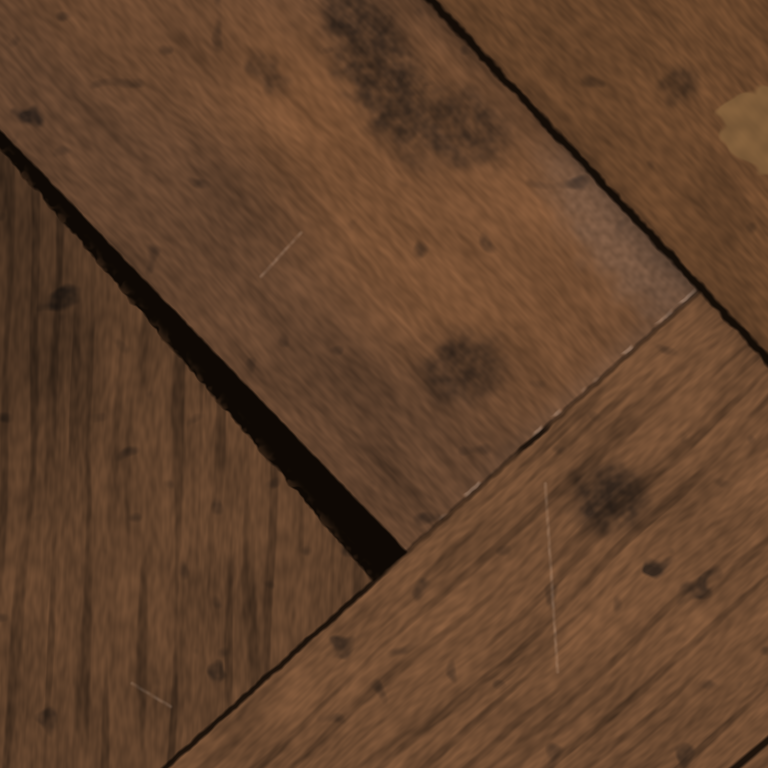
This texture is drawn by a three.js fragment shader. Its source:

```glsl
// Worn brown floor planks meeting at diagonal seams, with knots, stains and scratches.
varying vec2 vUv;

const vec3 MAIN_TINT = vec3(0.375, 0.260, 0.180);
const vec3 LEFT_TINT = vec3(0.365, 0.252, 0.168);
const vec3 LOWER_TINT = vec3(0.435, 0.300, 0.200);
const vec3 RIGHT_TINT = vec3(0.405, 0.272, 0.170);
const vec3 WARM_GLOW = vec3(0.085, 0.050, 0.020);
const vec3 DUST = vec3(0.490, 0.380, 0.310);
const vec3 GAP_COLOR = vec3(0.055, 0.032, 0.014);
const vec3 STAIN_FILTER = vec3(0.50, 0.53, 0.59);
const vec3 PATCH_COLOR = vec3(0.500, 0.370, 0.230);
const vec2 DOWN_GRAIN = vec2(0.686, -0.728);
const vec2 UP_GRAIN = vec2(0.746, 0.666);
const float SOFT = 0.0022;

vec2 hashGradient(vec2 cell) {
  vec3 h = fract(cell.xyx * vec3(0.1031, 0.1030, 0.0973));
  h += dot(h, h.yzx + 33.33);
  float angle = 6.2832 * fract((h.x + h.y) * h.z);
  return vec2(cos(angle), sin(angle));
}

float gradientNoise(vec2 p) {
  vec2 i = floor(p), f = fract(p);
  vec2 u = f * f * f * (f * (f * 6.0 - 15.0) + 10.0);
  vec2 e = vec2(1.0, 0.0);
  float low = mix(dot(hashGradient(i), f), dot(hashGradient(i + e), f - e), u.x);
  float high = mix(dot(hashGradient(i + e.yx), f - e.yx), dot(hashGradient(i + 1.0), f - 1.0), u.x);
  return 1.4 * mix(low, high, u.y);
}

float fbm(vec2 p) {
  float sum = 0.0, gain = 0.55;
  for (int i = 0; i < 4; i++) {
    sum += gain * gradientNoise(p);
    p = p * 2.03 + 17.3;
    gain *= 0.55;
  }
  return sum;
}

// Signed distance to a line, positive on the left of a to b.
float side(vec2 p, vec2 a, vec2 b) {
  vec2 d = normalize(b - a);
  return dot(p - a, vec2(-d.y, d.x));
}

float blot(vec2 p, vec2 center, vec2 radius, float angle) {
  vec2 d = p - center;
  float c = cos(angle), s = sin(angle);
  d = vec2(c * d.x + s * d.y, c * d.y - s * d.x) / radius;
  return 1.0 - smoothstep(0.45, 1.25, length(d));
}

float scratch(vec2 p, vec2 a, vec2 b, float width) {
  vec2 ab = b - a;
  float t = clamp(dot(p - a, ab) / dot(ab, ab), 0.0, 1.0);
  return 1.0 - smoothstep(0.0, width, length(p - a - ab * t));
}

vec3 plank(vec2 p, vec2 grain, vec3 tint, float lineDepth, float seed) {
  vec2 q = vec2(dot(p, grain), dot(p, vec2(-grain.y, grain.x))) + seed;
  q.y += 0.008 * gradientNoise(q * vec2(4.0, 7.0));
  float blotch = fbm(p * 7.0 + seed);
  float streak = fbm(q * vec2(7.0, 42.0));
  float pore = gradientNoise(q * vec2(50.0, 170.0));
  float lines = smoothstep(0.05, 0.5, gradientNoise(q * vec2(3.0, 62.0)));
  return tint * (1.0 + 0.16 * blotch + 0.20 * streak + 0.12 * pore - lineDepth * lines);
}

void main() {
  vec2 p = vUv;
  float rough = gradientNoise(p * 45.0), fine = gradientNoise(p * 110.0 + 5.0);
  vec2 w = p + 0.012 * vec2(rough, gradientNoise(p * 38.0 + 9.0));

  // Plank edges
  float edge = 0.0025 * rough + 0.0012 * fine;
  float gapTop = side(p, vec2(0.0, 0.831), vec2(0.527, 0.285)) + 0.5 * edge;
  float gapLow = side(p, vec2(0.0, 0.806), vec2(0.482, 0.248)) + 1.6 * edge;
  float rightEdge = side(p, vec2(0.560, 1.0), vec2(1.0, 0.532)) + edge;
  float seam = side(p, vec2(0.215, 0.0), vec2(0.905, 0.616)) + 0.6 * edge;

  // Main plank: warm centre, dusty edge by the right corner
  vec3 mainWood = plank(p, DOWN_GRAIN, MAIN_TINT, 0.07, 2.0);
  mainWood += WARM_GLOW * blot(w, vec2(0.58, 0.73), vec2(0.36, 0.20), -0.85);
  mainWood += 0.5 * WARM_GLOW * blot(w, vec2(0.20, 0.98), vec2(0.30, 0.13), -0.6);
  float dust = blot(w, vec2(0.82, 0.69), vec2(0.17, 0.065), -0.85);
  dust = max(dust, 0.5 * (1.0 - smoothstep(0.0, 0.035, seam)) * smoothstep(0.5, 0.8, p.x));
  mainWood = mix(mainWood, DUST * (1.0 + 0.2 * fine), 0.5 * dust);

  // Other planks
  vec3 leftWood = plank(p, vec2(0.03, 1.0), LEFT_TINT, 0.22, 5.0);
  leftWood *= 1.0 - 0.22 * blot(w, vec2(0.02, 0.63), vec2(0.13, 0.22), 0.0);
  vec3 lowerWood = plank(p, UP_GRAIN, LOWER_TINT, 0.20, 8.0);
  vec3 rightWood = plank(p, DOWN_GRAIN, RIGHT_TINT, 0.05, 11.0);
  float lowerMask = 1.0 - smoothstep(-SOFT, SOFT, seam);
  float rightMask = smoothstep(-SOFT, SOFT, rightEdge);
  vec3 color = mix(leftWood, mainWood, smoothstep(-SOFT, SOFT, gapTop));
  color = mix(mix(color, lowerWood, lowerMask), rightWood, rightMask);

  // Knots and stains
  float stain = 0.85 * blot(w, vec2(0.495, 0.91), vec2(0.15, 0.055), -1.1);
  stain = max(stain, 0.75 * blot(w, vec2(0.595, 0.835), vec2(0.085, 0.055), -0.3));
  stain = max(stain, 0.70 * blot(w, vec2(0.605, 0.520), vec2(0.062, 0.052), 0.2));
  stain = max(stain, 0.85 * blot(w, vec2(0.793, 0.350), vec2(0.055, 0.048), -0.3));
  stain = max(stain, 0.60 * blot(w, vec2(0.885, 0.890), vec2(0.032, 0.026), 0.7));
  stain = max(stain, 0.55 * blot(w, vec2(0.350, 0.905), vec2(0.036, 0.020), -0.8));
  stain = max(stain, blot(w, vec2(0.040, 0.845), vec2(0.019, 0.016), 0.0));
  stain = max(stain, blot(w, vec2(0.077, 0.610), vec2(0.027, 0.014), 0.3));
  stain = max(stain, blot(w, vec2(0.855, 0.263), vec2(0.017, 0.014), 0.0));
  stain = max(stain, 0.85 * blot(w, vec2(0.910, 0.237), vec2(0.030, 0.013), 0.7));
  stain = max(stain, 0.80 * blot(w, vec2(0.442, 0.157), vec2(0.017, 0.012), 0.4));
  stain = max(stain, 0.80 * blot(w, vec2(0.282, 0.125), vec2(0.012, 0.015), 0.0));
  stain = max(stain, 0.6 * smoothstep(0.52, 0.75, gradientNoise(p * 23.0 + 3.0)));
  color *= mix(vec3(1.0), STAIN_FILTER, clamp(stain * (0.85 + 0.5 * rough + 0.3 * fine), 0.0, 1.0));

  // Pale patch and scratches
  float patchMask = smoothstep(0.25, 0.5, blot(w, vec2(0.992, 0.832), vec2(0.062, 0.054), -0.6));
  color = mix(color, PATCH_COLOR * (1.0 + 0.12 * rough), 0.85 * patchMask);
  float marks = scratch(p, vec2(0.710, 0.370), vec2(0.726, 0.125), 0.004);
  marks = max(marks, scratch(p, vec2(0.340, 0.640), vec2(0.392, 0.697), 0.004));
  marks = max(marks, scratch(p, vec2(0.172, 0.110), vec2(0.222, 0.080), 0.004));
  color += 0.11 * marks * (0.7 + 0.5 * fine);

  // Seam: dark at the lower left, faint and chipped further up
  float seamDepth = mix(0.85, 0.38, smoothstep(0.46, 0.54, p.x));
  seamDepth += 0.45 * blot(p, vec2(0.695, 0.428), vec2(0.030, 0.018), 0.73);
  float seamLine = (1.0 - smoothstep(0.001, 0.0055, abs(seam))) * (1.0 - rightMask);
  color = mix(color, GAP_COLOR, seamLine * seamDepth);
  float chips = (1.0 - smoothstep(0.001, 0.004, abs(seam - 0.005))) * smoothstep(0.0, 0.5, rough);
  color += 0.13 * chips * smoothstep(0.5, 0.6, p.x) * (1.0 - rightMask);

  // Deep gaps with a little debris on the lower lip
  float gap = smoothstep(-SOFT, SOFT, gapLow) * smoothstep(-SOFT, SOFT, -gapTop) * (1.0 - lowerMask);
  float debris = (1.0 - smoothstep(0.0, 0.016, gapLow)) * smoothstep(-0.1, 0.5, rough + 0.5 * fine);
  color = mix(color, GAP_COLOR + 0.35 * LEFT_TINT * debris, gap);
  color *= 1.0 - 0.3 * exp(-abs(rightEdge) * 90.0);
  float crack = 1.0 - smoothstep(0.002, 0.0075, abs(rightEdge));
  color = mix(color, GAP_COLOR, 0.92 * crack);
  float corner = side(p, vec2(0.957, 0.0), vec2(1.0, 0.036));
  color = mix(color, GAP_COLOR, 0.85 * (1.0 - smoothstep(0.002, 0.007, abs(corner))));

  gl_FragColor = vec4(color, 1.0);
}
```
